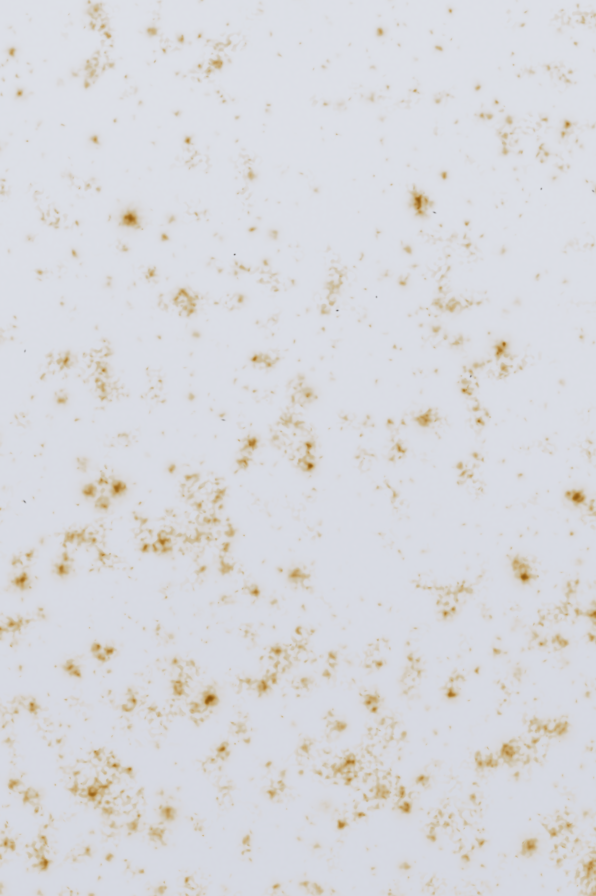
This texture is drawn by a Shadertoy shader. Its source:

```glsl
// Clustered rust stains and fine specks scattered over a pale, cool painted sheet.

// Lengths are fractions of the canvas height.
const vec3 PAPER_LOW  = vec3(0.840, 0.850, 0.884);
const vec3 PAPER_HIGH = vec3(0.866, 0.876, 0.902);
const vec3 GRIT_COLOR = vec3(0.33, 0.31, 0.30);
const int  RUST_STEPS = 6;
const vec3 RUST[RUST_STEPS] = vec3[](
    vec3(0.84, 0.82, 0.80), vec3(0.80, 0.76, 0.67), vec3(0.79, 0.70, 0.53),
    vec3(0.75, 0.61, 0.37), vec3(0.66, 0.46, 0.16), vec3(0.52, 0.31, 0.05));

const float CLUSTER_FREQ  = 11.0;   // broad patches of rust
const float CLUMP_FREQ    = 31.0;   // small clumps inside the patches
const float DENSITY_SLOPE = 0.36;   // more rust towards the bottom
const float WARP_FREQ     = 110.0;  // ragged outlines
const float WARP_SIZE     = 0.0032;
const float GRAIN_FREQ    = 170.0;  // pitting inside the stains
const float GRAIN_AMOUNT  = 0.80;
const float BLOOM_AMOUNT  = 0.30;   // pale bleeding around the clumps
const float HALO_AMOUNT   = 0.22;   // soft rim of each spot
const float HALO_SPREAD   = 2.2;
const float STAIN_LIMIT   = 1.05;   // heaviest stain where spots pile up

vec3 hash3(vec2 p) {
    vec3 q = fract(p.xyx * vec3(0.1031, 0.1030, 0.0973));
    q += dot(q, q.yxz + 33.33);
    return fract((q.xxy + q.yzz) * q.zyx);
}

float cornerSlope(vec2 corner, vec2 offset) {
    float angle = 6.2832 * hash3(corner + 71.0).x;
    return dot(vec2(cos(angle), sin(angle)), offset);
}

float gradientNoise(vec2 p) {
    vec2 i = floor(p), f = p - i;
    vec2 u = f * f * f * (f * (f * 6.0 - 15.0) + 10.0);
    vec2 e = vec2(1.0, 0.0);
    return mix(mix(cornerSlope(i, f), cornerSlope(i + e.xy, f - e.xy), u.x),
               mix(cornerSlope(i + e.yx, f - e.yx), cornerSlope(i + e.xx, f - e.xx), u.x), u.y);
}

// How rusty a neighbourhood is, from 0 to 1
float richness(vec2 p) {
    float n = 0.8 * gradientNoise(p * CLUSTER_FREQ + 13.0)
            + 0.9 * gradientNoise(p * CLUMP_FREQ + 47.0);
    return smoothstep(-0.02, 0.68, n + DENSITY_SLOPE * (0.45 - p.y));
}

// One layer of spots; radius and strength give the smallest and largest values
float spots(vec2 p, float cells, vec2 radius, vec2 strength, float stray, float seed) {
    vec2 home = floor(p * cells);
    float sum = 0.0;
    for (int y = -1; y <= 1; y++)
    for (int x = -1; x <= 1; x++) {
        vec2 cell = home + vec2(x, y);
        vec3 place = hash3(cell + seed);
        vec3 kind = hash3(cell + seed + 157.0);
        vec2 center = (cell + place.xy) / cells;
        float chance = stray + 0.88 * richness(center);
        float r = mix(radius.x, radius.y, kind.x);
        vec2 d = (p - center) / r;
        float d2 = dot(d, d);
        float profile = exp(-d2) + HALO_AMOUNT * exp(-d2 / (HALO_SPREAD * HALO_SPREAD));
        sum += step(place.z, chance) * mix(strength.x, strength.y, kind.y * kind.y) * profile;
    }
    return sum;
}

// Rare dark grains, slightly elongated
float grit(vec2 p) {
    const float CELLS = 22.0;
    vec2 cell = floor(p * CELLS);
    vec3 place = hash3(cell + 311.0);
    vec3 kind = hash3(cell + 503.0);
    vec2 d = p - (cell + 0.2 + 0.6 * place.xy) / CELLS;
    float angle = 6.2832 * kind.x;
    vec2 axis = vec2(cos(angle), sin(angle));
    d = vec2(dot(d, axis), dot(d, vec2(-axis.y, axis.x)));
    d /= vec2(mix(0.0010, 0.0020, kind.y), 0.0010);
    return step(place.z, 0.05) * mix(0.3, 0.8, kind.z) * exp(-dot(d, d));
}

void mainImage(out vec4 fragColor, in vec2 fragCoord) {
    vec2 p = fragCoord / iResolution.y;

    // Ragged outlines and pitted surface
    vec2 warp = vec2(gradientNoise(p * WARP_FREQ), gradientNoise(p * WARP_FREQ + 83.0));
    vec2 q = p + WARP_SIZE * warp;
    float grain = gradientNoise(p * GRAIN_FREQ + 29.0);

    // Rust: large cores, medium spots, fine specks and pale bloom
    float stain = spots(q, 36.0, vec2(0.0024, 0.0062), vec2(0.22, 1.50), 0.01, 11.0)
                + spots(q, 70.0, vec2(0.0018, 0.0040), vec2(0.12, 0.85), 0.03, 211.0)
                + spots(q, 140.0, vec2(0.0012, 0.0024), vec2(0.06, 0.42), 0.06, 419.0);
    stain *= 1.0 + GRAIN_AMOUNT * grain;
    stain += BLOOM_AMOUNT * richness(q) * smoothstep(-0.15, 0.5, grain + 0.5 * warp.x);
    stain = STAIN_LIMIT * (1.0 - exp(-stain / STAIN_LIMIT));

    // Sheet with faint mottling
    vec3 color = mix(PAPER_LOW, PAPER_HIGH, smoothstep(0.0, 1.0, p.y));
    color += 0.004 * gradientNoise(p * 5.0) + 0.004 * grain;

    // Colour ramp from faint tint to dark core
    float level = stain * float(RUST_STEPS);
    for (int i = 0; i < RUST_STEPS; i++)
        color = mix(color, RUST[i], clamp(level - float(i), 0.0, 1.0));

    color = mix(color, GRIT_COLOR, grit(p));
    fragColor = vec4(color, 1.0);
}
```
